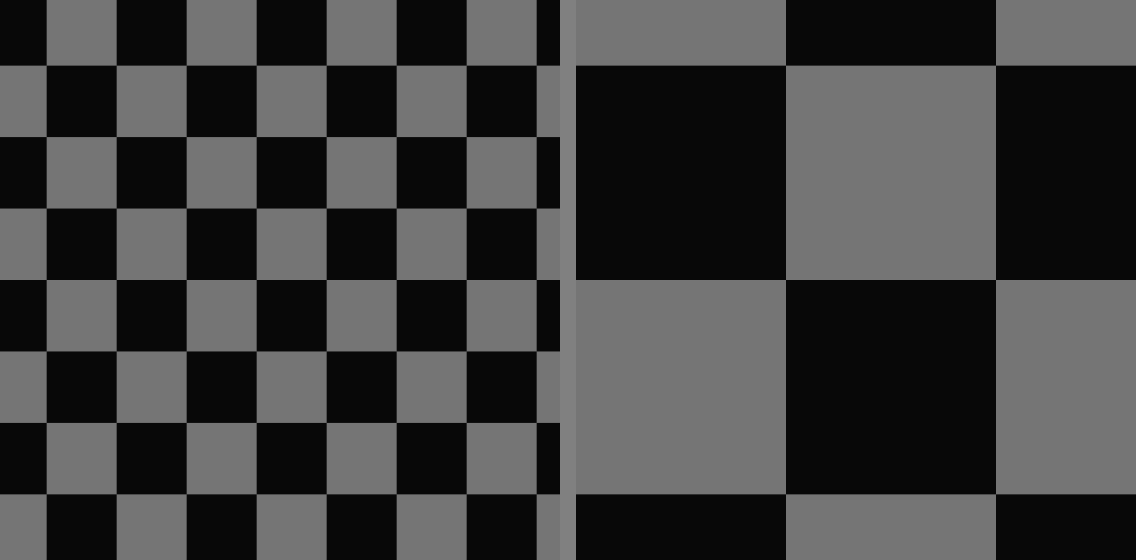
Left, the full canvas; right, a detail of the centre.
This pattern is drawn by a WebGL 2 fragment shader. Its source:

```glsl
#version 300 es
precision highp float;
// Flat two-tone checkerboard with slightly tall cells, running off every side.

#define CELL_SIZE vec2(0.125, 0.1276)
#define GRID_ORIGIN vec2(0.08333, 0.5)
#define DARK vec3(0.03)
#define GREY vec3(0.46)

uniform vec2 u_resolution;
out vec4 fragColor;

// Signed distance to the nearest grid line: positive in even cells, negative in odd.
vec2 stripeDistance(vec2 cell) {
    return 0.5 - abs(mod(cell + 0.5, 2.0) - 1.0);
}

void main() {
    vec2 uv = gl_FragCoord.xy / u_resolution;
    vec2 cell = (uv - GRID_ORIGIN) / CELL_SIZE;

    // Square waves per axis, softened across one pixel
    vec2 pixel = 1.0 / (u_resolution * CELL_SIZE);
    vec2 stripes = clamp(2.0 * stripeDistance(cell) / pixel, -1.0, 1.0);

    // Their product alternates in sign from cell to cell
    float darkness = 0.5 + 0.5 * stripes.x * stripes.y;
    fragColor = vec4(mix(GREY, DARK, darkness), 1.0);
}
```
